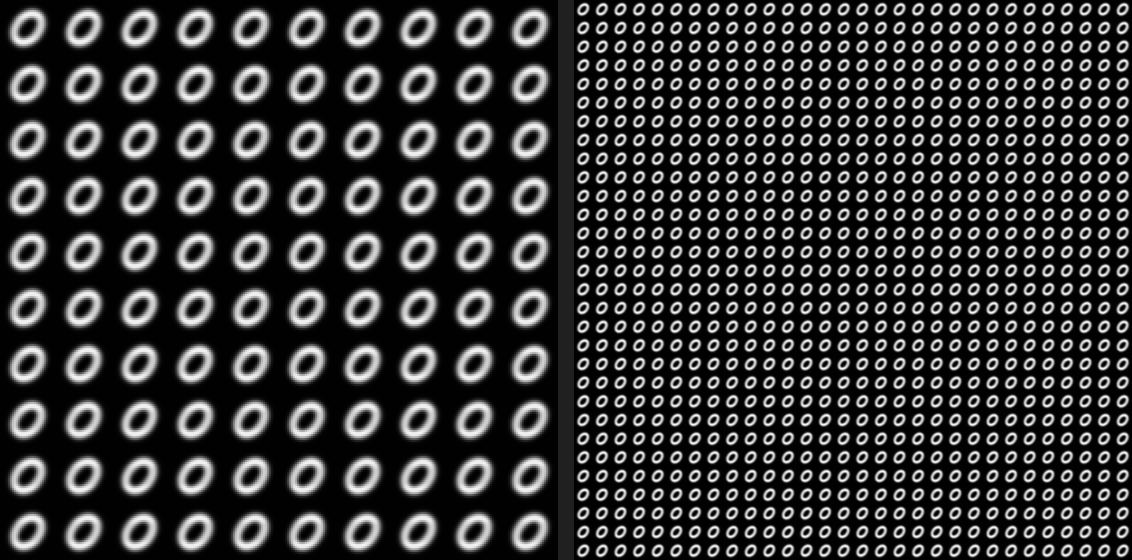
Left: one tile. Right: repeated 3 by 3.
Reproduce this pattern procedurally as a Shadertoy shader.

```glsl
// Snaps to a coarse grid with softened steps between block centres.
vec2 softBlocks(vec2 p, float blocks) {
    vec2 g = p * blocks - 0.5;
    return (floor(g) + smoothstep(0.15, 0.85, fract(g)) + 0.5) / blocks;
}

// Approximate signed distance to an axis-aligned ellipse.
float ellipseDistance(vec2 p, vec2 radii) {
    p += 1e-4; // keeps the gradient defined at the centre
    float k = length(p / radii);
    return k * (k - 1.0) / length(p / (radii * radii));
}

// Brightness of one slanted ring, in cell units around its centre.
float slantedRing(vec2 p) {
    float c = cos(0.84), s = sin(0.84);
    vec2 q = vec2(c * p.x + s * p.y, c * p.y - s * p.x);
    float d = ellipseDistance(q, vec2(0.285, 0.2));

    // The stroke is brightest at the top and bottom, softer inside the right.
    float peak = mix(0.81, 0.95, smoothstep(0.1, 0.25, abs(p.y)));
    float halfWidth = 0.09 + 0.012 * smoothstep(0.0, 0.2, p.x) * step(d, 0.0);
    return peak * exp(-pow(abs(d) / halfWidth, 2.3));
}

void mainImage(out vec4 fragColor, in vec2 fragCoord) {
    // Ten cells each way, each drawn on a 28-block grid.
    vec2 cell = fract(fragCoord / iResolution.xy * 10.0);
    vec2 p = softBlocks(cell, 28.0) - 0.5;

    fragColor = vec4(vec3(0.004 + slantedRing(p)), 1.0);
}
```
